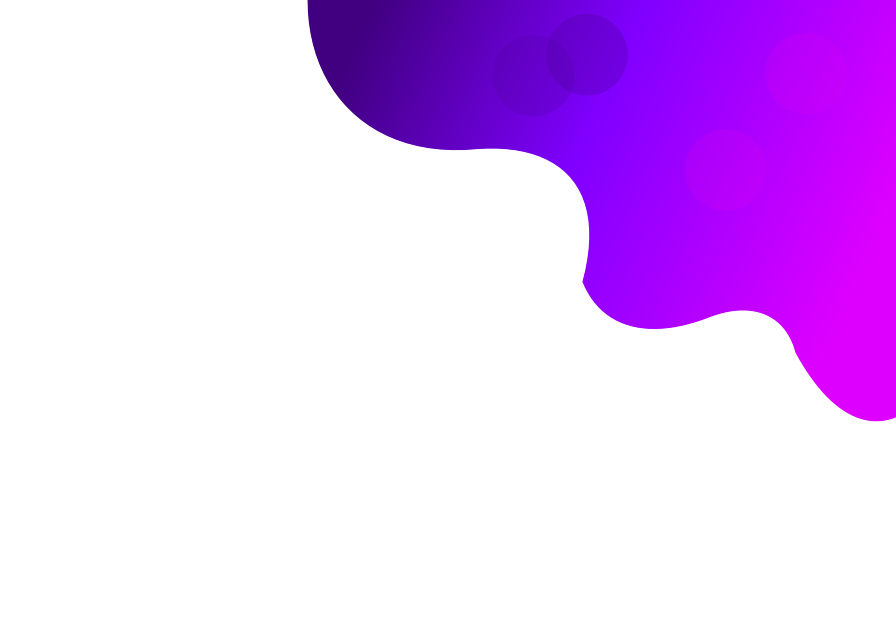
This background is drawn by a WebGL 1 fragment shader. Its source:

```glsl
precision highp float;
// A wavy violet-to-magenta blob with faint discs in the upper right of a white page.

uniform vec2 u_resolution;

// Canvas height in drawing units; y runs downward from the top edge.
const float HEIGHT = 5.46;

vec2 bezier(vec2 a, vec2 b, vec2 c, vec2 d, float t) {
  float s = 1.0 - t;
  return s * s * s * a + 3.0 * s * t * (s * b + t * c) + t * t * t * d;
}

float segmentDistance(vec2 p, vec2 a, vec2 b) {
  vec2 ab = b - a;
  float t = clamp(dot(p - a, ab) / dot(ab, ab), 0.0, 1.0);
  return length(p - a - ab * t);
}

// Adds one curve to the outline: x keeps the nearest distance,
// y flips sign whenever the curve passes below p.
void addCurve(vec2 p, vec2 a, vec2 b, vec2 c, vec2 d, inout vec2 outline) {
  vec2 start = a;
  for (int i = 1; i <= 24; i++) {
    vec2 end = bezier(a, b, c, d, float(i) / 24.0);
    outline.x = min(outline.x, segmentDistance(p, start, end));
    if ((start.x > p.x) != (end.x > p.x)) {
      float crossing = mix(start.y, end.y, (p.x - start.x) / (end.x - start.x));
      if (crossing > p.y) outline.y = -outline.y;
    }
    start = end;
  }
}

// Signed distance to the blob, negative inside.
float blobDistance(vec2 p) {
  vec2 outline = vec2(100.0, 1.0);
  addCurve(p, vec2(2.64, 0.0), vec2(2.64, 0.8), vec2(3.2, 1.37), vec2(4.1, 1.28), outline);
  addCurve(p, vec2(4.1, 1.28), vec2(4.8, 1.23), vec2(5.22, 1.6), vec2(5.0, 2.42), outline);
  addCurve(p, vec2(5.0, 2.42), vec2(5.17, 2.84), vec2(5.6, 2.92), vec2(6.1, 2.72), outline);
  addCurve(p, vec2(6.1, 2.72), vec2(6.45, 2.59), vec2(6.74, 2.69), vec2(6.83, 3.03), outline);
  addCurve(p, vec2(6.83, 3.03), vec2(7.08, 3.49), vec2(7.39, 3.71), vec2(7.7, 3.58), outline);
  return outline.x * outline.y;
}

// Slanted gradient: indigo, violet, magenta.
vec3 blobColor(vec2 p) {
  float along = p.x + 0.45 * p.y;
  vec3 violet = vec3(0.5, 0.0, 1.0);
  vec3 color = mix(vec3(0.25, 0.0, 0.5), violet, smoothstep(0.0, 1.0, 0.0) + clamp((along - 3.2) / 2.35, 0.0, 1.0));
  return mix(color, vec3(0.87, 0.0, 1.0), clamp((along - 5.55) / 2.95, 0.0, 1.0));
}

float disc(vec2 p, vec2 center, float pixel) {
  return 1.0 - smoothstep(-0.5 * pixel, 0.5 * pixel, length(p - center) - 0.35);
}

void main() {
  float pixel = HEIGHT / u_resolution.y;
  vec2 p = vec2(gl_FragCoord.x, u_resolution.y - gl_FragCoord.y) * pixel;

  // Translucent discs over the gradient
  vec3 color = blobColor(p);
  vec3 indigo = vec3(0.3, 0.0, 0.6);
  vec3 orchid = vec3(0.85, 0.0, 0.92);
  color = mix(color, indigo, 0.22 * disc(p, vec2(4.58, 0.65), pixel));
  color = mix(color, indigo, 0.3 * disc(p, vec2(5.04, 0.47), pixel));
  color = mix(color, orchid, 0.2 * disc(p, vec2(6.23, 1.46), pixel));
  color = mix(color, orchid, 0.2 * disc(p, vec2(6.92, 0.63), pixel));

  // White page outside the blob
  float outside = smoothstep(-0.6 * pixel, 0.6 * pixel, blobDistance(p));
  gl_FragColor = vec4(mix(color, vec3(1.0), outside), 1.0);
}
```
